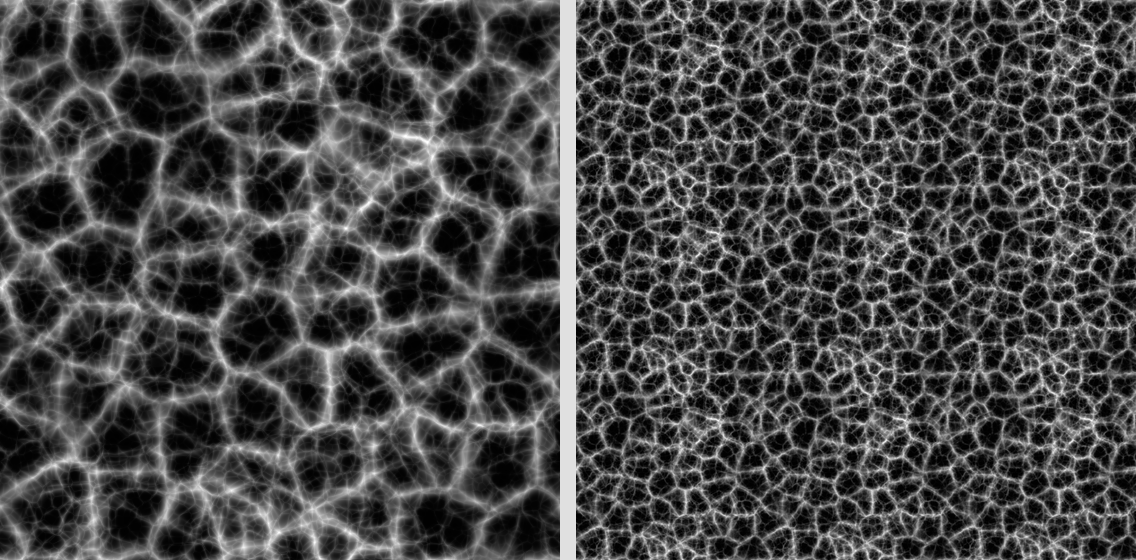
Left: one tile. Right: repeated 3 by 3.
This texture is drawn by a Shadertoy shader. Its source:

```glsl
const float BASE_CELLS = 8.0;     // large cells across the canvas
const int OCTAVES = 4;
const float FIRST_WEIGHT = 0.45;
const float WEIGHT_FALLOFF = 0.54;
const float GLOW_FALLOFF = 4.2;
const float BLACK_LEVEL = 0.185;
const float CONTRAST = 1.36;

float hash(vec2 p, float seed) {
    return fract(sin(dot(p, vec2(127.1, 311.7)) + seed * 74.7) * 43758.5453);
}

vec2 hash2(vec2 p, float seed) {
    return vec2(hash(p, seed), hash(p, seed + 5.3));
}

// Smooth value noise that wraps after "period" cells
float wrappedNoise(vec2 uv, float period, float seed) {
    vec2 p = uv * period;
    vec2 cell = floor(p);
    vec2 f = fract(p);
    f = f * f * (3.0 - 2.0 * f);
    float a = hash(mod(cell, period), seed);
    float b = hash(mod(cell + vec2(1.0, 0.0), period), seed);
    float c = hash(mod(cell + vec2(0.0, 1.0), period), seed);
    float d = hash(mod(cell + vec2(1.0, 1.0), period), seed);
    return mix(mix(a, b, f.x), mix(c, d, f.x), f.y);
}

// Gap between the two nearest scattered points: zero along cell borders
float borderGap(vec2 uv, float period, float seed) {
    vec2 p = uv * period;
    vec2 cell = floor(p);
    float nearest = 9.0;
    float second = 9.0;
    for (int y = -2; y <= 2; y++) {
        for (int x = -2; x <= 2; x++) {
            vec2 neighbour = cell + vec2(x, y);
            vec2 site = neighbour + hash2(mod(neighbour, period), seed);
            float dist = length(site - p);
            second = min(second, max(nearest, dist));
            nearest = min(nearest, dist);
        }
    }
    return second - nearest;
}

// Glowing vein along the borders, its crest rounded by the pixel size
float vein(vec2 uv, float period, float seed, float pixel) {
    float gap = borderGap(uv, period, seed);
    float rounding = 0.5 * pixel * period;
    return exp(-GLOW_FALLOFF * sqrt(gap * gap + rounding * rounding));
}

// Slight wobble that keeps the veins from being perfectly straight
vec2 wobble(vec2 uv, float period, float amount) {
    vec2 offset = vec2(wrappedNoise(uv, period, 11.0), wrappedNoise(uv, period, 17.0));
    return uv + amount * (offset - 0.5);
}

// Layers of veins, each finer and fainter than the last
float veinNetwork(vec2 uv, float pixel) {
    float detail = mix(0.6, 1.4, wrappedNoise(uv, BASE_CELLS, 23.0));
    float total = 0.0;
    float weight = FIRST_WEIGHT;
    float period = BASE_CELLS;
    for (int i = 0; i < OCTAVES; i++) {
        float strength = i == 0 ? 1.0 : detail;
        total += weight * strength * vein(uv, period, float(i) + 1.0, pixel);
        weight *= WEIGHT_FALLOFF;
        period *= 2.0;
    }
    return total;
}

// Contrast curve with a soft toe into black
float tone(float value) {
    float lifted = value - BLACK_LEVEL;
    return CONTRAST * 0.5 * (lifted + sqrt(lifted * lifted + 0.0016));
}

void mainImage(out vec4 fragColor, in vec2 fragCoord) {
    vec2 uv = fragCoord / iResolution.xy;
    float pixel = 1.0 / iResolution.y;
    vec2 bent = wobble(wobble(uv, 20.0, 0.012), 52.0, 0.004);
    float grey = clamp(tone(veinNetwork(bent, pixel)), 0.0, 1.0);
    fragColor = vec4(vec3(grey), 1.0);
}
```
